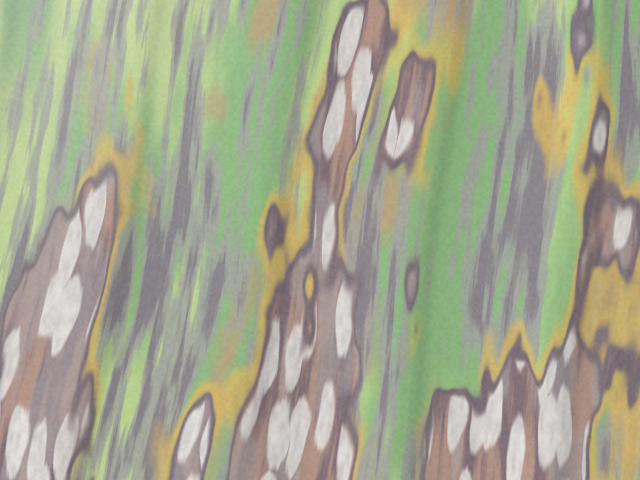
Write a WebGL 1 fragment shader that draws this texture.

```glsl
precision highp float;
// A hazy, diseased leaf: green tissue stained by fine grey streaks, with
// brown dead patches that have dark rims, yellow halos and silvery flecks.
// Stretched layered noise makes streaks and patches; cells make the flecks.
uniform vec2 u_resolution;

float hash(vec2 c) {
  return fract(sin(dot(c, vec2(127.1, 311.7))) * 43758.5);
}

float noise(vec2 p) {
  vec2 i = floor(p), f = fract(p);
  f = f * f * (3.0 - 2.0 * f);
  return mix(mix(hash(i), hash(i + vec2(1, 0)), f.x),
             mix(hash(i + vec2(0, 1)), hash(i + vec2(1, 1)), f.x), f.y);
}

float layers(vec2 p) {
  float sum = 0.0, weight = 0.53;
  for (int i = 0; i < 4; i++) {
    sum += weight * noise(p);
    p = p * 2.03 + 17.3;
    weight *= 0.5;
  }
  return sum;
}

// Distance to the nearest jittered cell point
float cells(vec2 p) {
  vec2 home = floor(p);
  float nearest = 2.0;
  for (int y = -1; y <= 1; y++) {
    for (int x = -1; x <= 1; x++) {
      vec2 c = home + vec2(x, y);
      vec2 point = c + 0.15 + 0.7 * vec2(hash(c), hash(c + 41.7));
      nearest = min(nearest, length(p - point));
    }
  }
  return nearest;
}

// Above zero in dead tissue, below zero in the living leaf
float decay(vec2 s) {
  float columns = 0.13 * cos(6.283 * (s.x - 0.67) / 0.55);
  float patches = 1.1 * (layers(s * vec2(7.0, 2.4) + 3.0) - 0.5);
  float fingers = 0.14 * (noise(s * vec2(32.0, 5.0) + 9.0) - 0.5);
  return patches + columns + fingers + 0.36 * (0.36 - s.y) - 0.04;
}

vec3 livingLeaf(vec2 s, float fine) {
  float broad = layers(s * vec2(8.0, 1.8) + 31.0);
  vec3 green = vec3(0.53, 0.69, 0.48), lime = vec3(0.74, 0.82, 0.56);
  vec3 color = mix(green, lime, smoothstep(0.4, 0.68, broad + 0.15 * (0.5 - s.x)));

  // Tan blotches, then grey and darker streaked stains
  float blotch = layers(s * vec2(6.0, 2.5) + 57.0);
  color = mix(color, vec3(0.71, 0.59, 0.46), 0.85 * smoothstep(0.55, 0.68, blotch));
  float stain = 0.55 * fine + 0.45 * layers(s * vec2(11.0, 2.6) + 83.0);
  color = mix(color, vec3(0.61, 0.61, 0.60), 0.85 * smoothstep(0.47, 0.55, stain));
  return mix(color, vec3(0.49, 0.46, 0.50), 0.8 * smoothstep(0.56, 0.65, stain));
}

vec3 deadTissue(vec2 s, float fine, float depth) {
  vec3 mauve = vec3(0.48, 0.41, 0.44), brown = vec3(0.67, 0.55, 0.50);
  vec3 color = mix(mauve, brown, smoothstep(0.35, 0.65, fine));
  color = mix(color, vec3(0.64, 0.61, 0.62),
              0.6 * smoothstep(0.48, 0.62, layers(s * vec2(24.0, 4.0) + 5.0)));

  // Elongated silvery flecks, finely ribbed
  vec2 bent = s + vec2(0.012 * (noise(s * vec2(20.0, 14.0)) - 0.5), 0.0);
  float fleck = cells(bent * vec2(20.0, 5.0)) + 0.35 * (fine - 0.5);
  float ribs = noise(s * vec2(130.0, 45.0));
  float cover = (1.0 - smoothstep(0.32, 0.43, fleck)) * smoothstep(0.03, 0.08, depth);
  return mix(color, vec3(0.78, 0.77, 0.76) + 0.1 * ribs, 0.9 * cover);
}

void main() {
  vec2 p = gl_FragCoord.xy / u_resolution.y;

  // Veins lean right, more strongly at the left
  vec2 s = vec2(p.x - (0.19 - 0.08 * p.x) * (p.y - 0.5), p.y);
  s.x += 0.008 * sin(7.0 * s.y + 5.0 * s.x);
  float fine = layers(s * vec2(48.0, 5.0));
  float d = decay(s);

  // Yellow halo on the leaf, then the dead patch and its dark rim
  vec3 color = livingLeaf(s, fine);
  float halo = smoothstep(-0.11, -0.035, d) * smoothstep(0.3, 0.55, noise(s * vec2(9.0, 4.0)));
  color = mix(color, vec3(0.82, 0.69, 0.38), 0.8 * halo);
  color = mix(color, deadTissue(s, fine, d), smoothstep(-0.012, 0.015, d));
  float rim = exp(-pow((d - 0.018) / 0.027, 2.0));
  color = mix(color, vec3(0.43, 0.39, 0.43), 0.75 * rim);

  // Long soft folds: a shaded side rising to a lit side
  float fold = fract(s.x * 3.1 + 0.25);
  color *= 0.98 + 0.07 * smoothstep(0.0, 0.7, fold) * (1.0 - smoothstep(0.85, 1.0, fold));
  color *= 1.0 - 0.09 * exp(-pow((fold - 0.06) / 0.05, 2.0));

  // Pale haze towards the upper left, and faint surface grain
  float haze = 0.3 * smoothstep(0.75, 0.0, length(p - vec2(0.0, 1.0)));
  color = mix(color, vec3(0.85, 0.88, 0.82), haze + 0.03);
  color += 0.035 * (noise(p * 190.0) - 0.5);
  gl_FragColor = vec4(color, 1.0);
}
```
